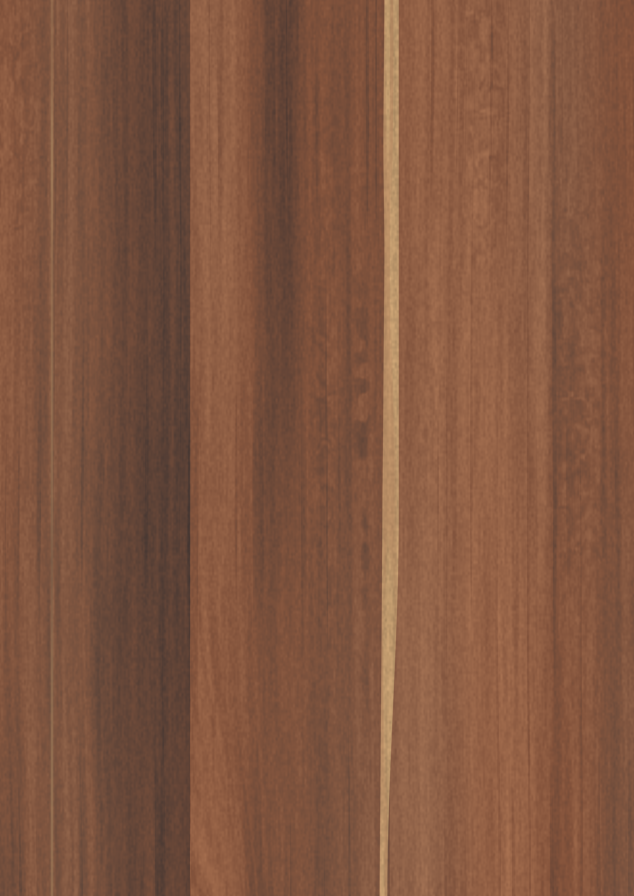
A Shadertoy shader for this texture:

```glsl
// Walnut-like veneer: upright planks with a dark heartwood zone and a pale sapwood strip.
// Plank tones are laid out along x, then stretched value noise adds figure, fibres,
// pores and short cross-grain ray flecks; the sum is mapped to a brown colour ramp.
#define DARK vec3(0.355, 0.258, 0.215)
#define MID vec3(0.510, 0.330, 0.240)
#define LIGHT vec3(0.655, 0.450, 0.325)
#define SAPWOOD vec3(0.755, 0.605, 0.430)
#define FIGURE 0.30
#define FIBRE 0.30
#define PORE 0.24
#define FLECK 0.34
#define WOBBLE 0.012

float hash(vec2 p) {
    vec3 q = fract(p.xyx * vec3(0.1031, 0.1030, 0.0973));
    q += dot(q, q.yzx + 33.33);
    return fract((q.x + q.y) * q.z);
}

// Value noise from -0.5 to 0.5
float noise(vec2 p) {
    vec2 i = floor(p), f = fract(p);
    f = f * f * (3.0 - 2.0 * f);
    float low = mix(hash(i), hash(i + vec2(1, 0)), f.x);
    float high = mix(hash(i + vec2(0, 1)), hash(i + vec2(1, 1)), f.x);
    return mix(low, high, f.y) - 0.5;
}

// Antialiased step across a sharp joint
float joint(float edge, float x) {
    float soft = 0.8 / iResolution.x;
    return smoothstep(edge - soft, edge + soft, x);
}

// Soft bump around a centre
float bump(float x, float centre, float halfWidth) {
    float d = (x - centre) / halfWidth;
    return exp(-d * d);
}

// Broad tone of each plank: 0 dark, 0.5 mid, 1 light
float plankTone(vec2 p, float x) {
    float heart = smoothstep(0.11, 0.23, x + 0.05 * noise(vec2(x * 25.0, p.y * 1.3)));
    float depth = 0.42 + 0.12 * bump(p.y, 0.55, 0.40);
    float second = 0.53 - depth * heart;
    second -= 0.22 * bump(x, 0.158, 0.008) * bump(p.y, 0.45, 0.35);
    second += 0.12 * bump(x, 0.213, 0.007);

    float third = mix(0.65, 0.45, smoothstep(0.36, 0.43, x));
    third -= 0.27 * bump(x, 0.445 + 0.03 * (p.y - 1.0), 0.035) * smoothstep(0.2, 1.1, p.y);
    third -= 0.10 * bump(x, 0.42, 0.035);

    float fourth = 0.73 - 0.10 * bump(x, 0.76, 0.05) * smoothstep(0.6, 1.3, p.y);
    float tone = mix(0.50, second, joint(0.083, p.x));
    tone = mix(tone, third, joint(0.300, p.x));
    tone = mix(tone, fourth, joint(0.615, p.x));
    return mix(tone, 0.51, smoothstep(0.855, 0.872, x));
}

// Dark dashes across the grain, gathered in a few columns
float rayFlecks(vec2 p, float x) {
    float ladder = bump(x, 0.570, 0.012) * bump(p.y, 0.72, 0.30);
    float ripple = 0.6 * bump(x, 0.51, 0.022) * bump(p.y, 0.75, 0.45)
        + 0.6 * bump(x, 0.76, 0.04) * smoothstep(0.7, 1.2, p.y)
        + 0.6 * bump(x, 0.91, 0.05) * bump(p.y, 0.8, 0.4)
        + 0.5 * bump(x, 0.03, 0.05) * smoothstep(0.8, 1.2, p.y)
        + 0.4 * bump(x, 0.68, 0.03) * bump(p.y, 0.8, 0.25);
    float bars = smoothstep(-0.08, 0.20, noise(vec2(x * 75.0, p.y * 46.0)));
    float waves = noise(vec2(x * 120.0, p.y * 80.0 + 3.0 * noise(p * 45.0)));
    return ladder * bars + ripple * (0.2 + 1.5 * waves);
}

void mainImage(out vec4 fragColor, in vec2 fragCoord) {
    vec2 p = fragCoord / iResolution.x;
    float x = p.x + WOBBLE * noise(vec2(p.x * 4.0, p.y * 2.2));

    // Curved rings lean over near the foot of the third plank
    float lean = joint(0.300, p.x) * (1.0 - smoothstep(0.34, 0.46, p.x));
    float ring = x - lean * 0.11 * exp(-p.y * 4.5);

    // Grain from broad figure to fine pores
    float figure = 0.6 * noise(vec2(ring * 24.0, p.y * 0.9))
        + 0.5 * noise(vec2(ring * 62.0 + 7.0, p.y * 1.1));
    float fibre = 0.6 * noise(vec2(ring * 135.0, p.y * 2.5))
        + 0.4 * noise(vec2(x * 270.0, p.y * 9.0));
    float pore = 0.6 * noise(vec2(p.x * 330.0, p.y * 110.0))
        + 0.5 * noise(p * vec2(250.0, 230.0) + 19.0);

    float tone = plankTone(p, x) + FIGURE * figure + FIBRE * fibre + PORE * pore;
    tone -= FLECK * rayFlecks(p, x);
    float hair = smoothstep(0.26, 0.42, noise(vec2(x * 150.0 + 40.0, p.y * 1.6)));
    tone -= 0.16 * hair;

    // Brown ramp with a slow drift between red and golden wood
    vec3 wood = tone < 0.5 ? mix(DARK, MID, tone * 2.0) : mix(MID, LIGHT, tone * 2.0 - 1.0);
    wood += vec3(0.012, -0.008, -0.014) * 1.5 * noise(vec2(x * 9.0 + 3.0, p.y * 0.8));

    // Sapwood strip, tapering towards the foot, and a hairline seam
    float left = 0.600 + 0.005 * p.y + 0.003 * noise(vec2(2.0, p.y * 5.0));
    float right = mix(0.611, 0.629, smoothstep(0.0, 0.6, p.y));
    vec3 sap = SAPWOOD * (1.0 + 0.16 * fibre + 0.16 * pore + 0.10 * figure);
    sap = mix(sap, LIGHT, 0.35 * smoothstep(0.0, 0.3, noise(vec2(x * 170.0, p.y * 3.0))));
    wood = mix(wood, sap, joint(left, p.x) * (1.0 - joint(right, p.x)));
    float seam = bump(p.x, 0.082, 0.0022) * (0.45 + 0.5 * noise(vec2(5.0, p.y * 6.0)));
    wood = mix(wood, SAPWOOD * 0.9, seam);

    fragColor = vec4(clamp(wood, 0.0, 1.0), 1.0);
}
```
